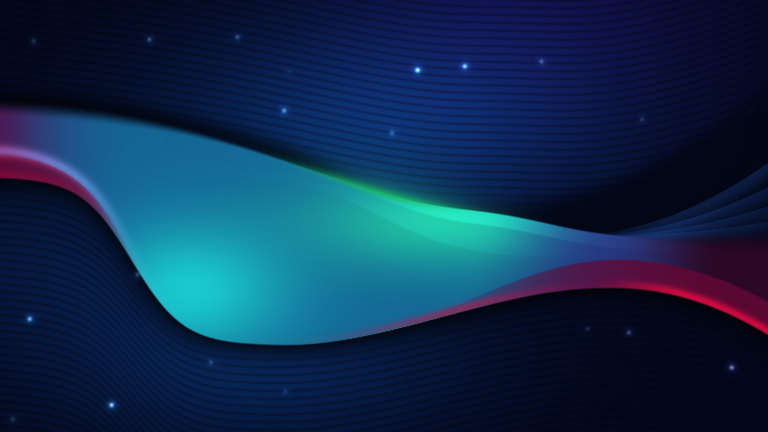
A Shadertoy shader for this background:

```glsl
#define NAVY vec3(0.012, 0.025, 0.10)
#define BLUE vec3(0.035, 0.20, 0.40)
#define VIOLET vec3(0.09, 0.045, 0.28)
#define TEAL vec3(0.075, 0.40, 0.58)
#define CYAN vec3(0.10, 0.82, 0.83)
#define GREEN vec3(0.13, 0.79, 0.64)
#define LIME vec3(0.10, 0.72, 0.30)
#define CRIMSON vec3(0.38, 0.03, 0.20)
#define HOT_RED vec3(0.85, 0.04, 0.25)
#define LINE_DENSITY 55.0
#define STAR_CELLS 5.0
#define SOFT 0.003

float sigmoid(float x, float centre, float width) {
    return 1.0 / (1.0 + exp((x - centre) / width));
}
float glow(vec2 p, vec2 centre, vec2 radius) {
    vec2 q = (p - centre) / radius;
    return exp(-dot(q, q));
}
// Bell-shaped profile across a curve
float streak(float d, float width) {
    return exp(-d * d / (width * width));
}
float topEdge(float x) {
    return 0.435 + 0.33 * sigmoid(x, 0.74, 0.24) + 0.02 * streak(x - 1.17, 0.17);
}
float bottomEdge(float x) {
    float bend = max(x - 1.42, 0.0) / 0.36;
    return 0.2 + 0.39 * sigmoid(x, 0.306, 0.06)
         + 0.133 * smoothstep(0.65, 1.4, x) - 0.11 * bend * bend;
}
vec2 hash2(vec2 cell) {
    vec2 q = vec2(dot(cell, vec2(127.1, 311.7)), dot(cell, vec2(269.5, 183.3)));
    return fract(sin(q) * 43758.5);
}

// One star per cell, most of them faint
vec3 stars(vec2 p) {
    vec2 cell = floor(p * STAR_CELLS);
    float d = length(fract(p * STAR_CELLS) - 0.15 - 0.7 * hash2(cell)) / STAR_CELLS;
    float power = pow(hash2(cell + 17.0).x, 4.0);
    vec3 tint = mix(vec3(0.1, 0.5, 0.9), vec3(0.35, 0.25, 0.8), smoothstep(0.9, 1.6, p.x));
    return power * (streak(d, 0.005) * vec3(0.7, 0.9, 1.0) + 0.4 * streak(d, 0.012) * tint);
}

vec3 backdrop(vec2 p, float above, float below) {
    vec3 col = NAVY;
    col += BLUE * (0.72 * glow(p, vec2(0.88, 0.70), vec2(0.5, 0.25))
                 + 0.55 * glow(p, vec2(0.58, 0.18), vec2(0.48, 0.22))
                 + 0.25 * glow(p, vec2(0.1, 0.42), vec2(0.3, 0.2)));
    col += VIOLET * 0.5 * glow(p, vec2(1.22, 0.98), vec2(0.45, 0.3));
    // Fine contour lines following the two edges
    float swell = max(p.x - 1.0, 0.0);
    float upper = p.y - 0.75 * topEdge(p.x) - 0.3 * swell * swell + 0.012 * sin(4.0 * p.x);
    float lower = p.y - 0.7 * bottomEdge(p.x) + 0.015 * sin(3.0 * p.x);
    float ridge = 0.5 + 0.5 * sin(6.2832 * LINE_DENSITY * (above > 0.0 ? upper : lower));
    float reach = smoothstep(0.0, 0.06, max(above, -below));
    return col * (1.0 + reach * (0.1 - 0.28 * pow(ridge, 3.0)));
}

vec3 ribbon(vec2 p, float above, float below) {
    vec3 col = TEAL;
    col = mix(col, CYAN, 0.93 * glow(p, vec2(0.44, 0.33), vec2(0.23, 0.15)));
    col = mix(col, GREEN, 0.93 * glow(p, vec2(1.02, 0.49), vec2(0.31, 0.11)));
    col = mix(col, vec3(0.17, 0.23, 0.50), 0.7 * sigmoid(p.x, 0.17, 0.05));
    col = mix(col, vec3(0.33, 0.05, 0.27), sigmoid(p.x, 0.05, 0.04));
    col = mix(col, vec3(0.15, 0.21, 0.50), smoothstep(1.08, 1.42, p.x + 0.4 * (0.4 - p.y)));
    col = mix(col, vec3(0.17, 0.03, 0.14), smoothstep(1.4, 1.68, p.x));
    // Translucent folds
    float fold = p.y - 0.40 - 0.20 * sigmoid(p.x, 0.88, 0.1);
    col *= 1.0 + 0.07 * smoothstep(-SOFT, SOFT, fold) * glow(p, vec2(1.0, 0.48), vec2(0.4, 0.2));
    float sheen = above + 0.03 * smoothstep(0.7, 1.1, p.x);
    col += 0.14 * GREEN * smoothstep(-SOFT, SOFT, sheen) * glow(p, vec2(1.12, 0.5), vec2(0.28, 0.15));
    // Crimson underside on both ends
    float rim = below - 0.055 * (1.0 - smoothstep(0.0, 0.36, p.x)) - 0.066 * smoothstep(0.85, 1.45, p.x);
    float redness = 0.85 * max(sigmoid(p.x, 0.24, 0.03), smoothstep(0.85, 1.55, p.x));
    col = mix(col, CRIMSON, redness * (1.0 - smoothstep(-SOFT, SOFT, rim)));
    col += vec3(0.27, 0.2, 0.28) * sigmoid(p.x, 0.25, 0.04) * streak(rim - 0.008, 0.014);
    float hot = 0.9 * smoothstep(1.35, 1.6, p.x) + 0.5 * streak(p.x - 1.05, 0.22) + 0.2 * sigmoid(p.x, 0.25, 0.04);
    return mix(col, HOT_RED, hot * streak(below - 0.007, 0.011));
}

void mainImage(out vec4 fragColor, in vec2 fragCoord) {
    vec2 p = fragCoord / iResolution.xy * vec2(16.0 / 9.0, 1.0);
    float slope = (bottomEdge(p.x + 0.005) - bottomEdge(p.x - 0.005)) / 0.01;
    float above = p.y - topEdge(p.x);
    float below = (p.y - bottomEdge(p.x)) / sqrt(1.0 + slope * slope);
    vec3 col = backdrop(p, above, below) + stars(p);

    // Dark sweep and pale wisps rising to the right
    float rise = max(p.x - 1.1, 0.0) / 0.68;
    float sweep = p.y - 0.52 - 0.28 * rise * rise;
    float dark = smoothstep(0.95, 1.3, p.x) * (1.0 - smoothstep(-0.04, 0.035, sweep)) * step(0.0, below);
    col = mix(col, vec3(0.008, 0.02, 0.075), 0.88 * dark);
    for (int i = 0; i < 4; i++) {
        float k = float(i);
        float lift = max(p.x - 1.3 - 0.03 * k, 0.0) / 0.45;
        float wisp = p.y - 0.452 - (0.15 - 0.035 * k) * lift * lift;
        float trail = smoothstep(-0.06, 0.0, wisp) * (1.0 - smoothstep(0.0, SOFT, wisp));
        col += vec3(0.045, 0.11, 0.22) * trail * smoothstep(1.25, 1.6, p.x) * (0.8 - 0.12 * k);
    }

    // Shadows and glow around the ribbon
    col *= 1.0 - 0.6 * streak(above - 0.012, 0.03) * (1.0 - smoothstep(0.65, 0.9, p.x));
    col *= 1.0 - 0.75 * exp(-abs(below) / 0.025);
    float halo = 0.45 * exp(-max(above, 0.0) / 0.022) + 0.16 * exp(-max(above, 0.0) / 0.08);
    col += LIME * halo * streak(p.x - 0.93, 0.18) * step(0.0, below);
    float topSoft = SOFT + 0.02 * sigmoid(p.x, 0.4, 0.1) + 0.03 * smoothstep(1.45, 1.7, p.x);
    float body = (1.0 - smoothstep(-topSoft, topSoft, above)) * smoothstep(-SOFT, SOFT, below);
    col = mix(col, ribbon(p, above, below), body);
    col = mix(col, LIME, 0.6 * streak(above, 0.01) * streak(p.x - 0.87, 0.15));
    fragColor = vec4(clamp(col, 0.0, 1.0), 1.0);
}
```
